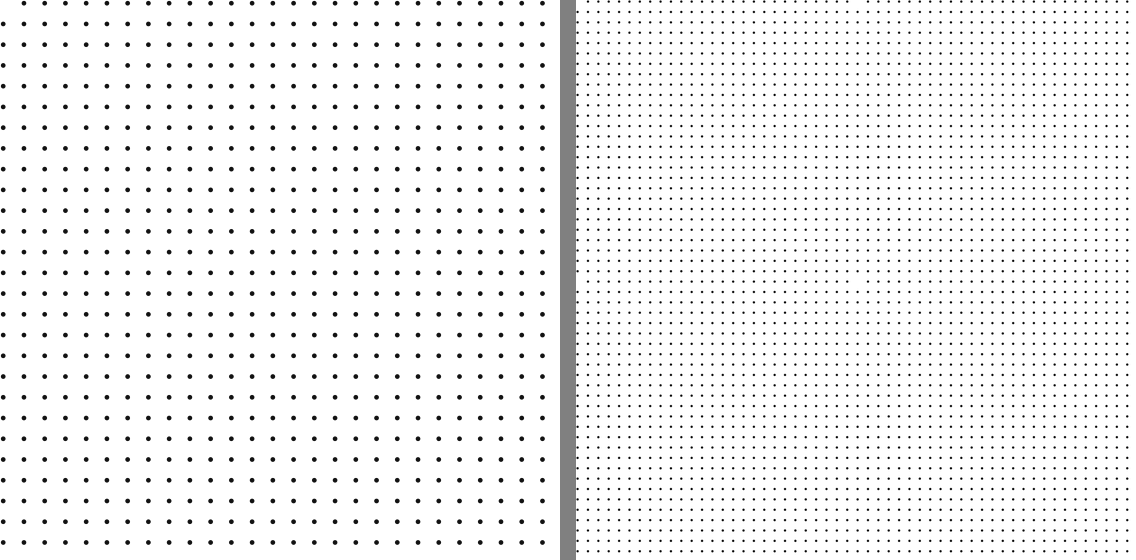
Left: one tile. Right: repeated 2 by 2.
Write a WebGL 2 fragment shader that draws this pattern.

```glsl
#version 300 es
precision highp float;
// Square grid of small near-black dots on white, with one dot left out in the
// top left corner. Each point is folded into its grid cell, then a circle
// distance function with a soft edge gives the ink coverage.

#define REPEATS 27.0              // dots across and down
#define FIRST_DOT vec2(0.155)     // first dot from the top left, in cells
#define DOT_RADIUS 0.112          // in cells
#define EDGE_SOFTNESS 0.65        // half width of the edge, in pixels
#define MISSING_DOT vec2(0.0)     // column and row of the empty cell
#define PAPER_COLOR vec3(1.0)
#define INK_COLOR vec3(0.07)

uniform vec2 u_resolution;
out vec4 fragColor;

float circleDistance(vec2 p, float radius) {
    return length(p) - radius;
}

void main() {
    // Canvas units, with rows counted downward from the top
    vec2 uv = gl_FragCoord.xy / u_resolution;
    uv.y = 1.0 - uv.y;

    // Cells centred on the dots; indices wrap at the canvas edges
    vec2 grid = uv * REPEATS - FIRST_DOT + 0.5;
    vec2 cell = mod(floor(grid), REPEATS);
    vec2 local = fract(grid) - 0.5;

    // Smooth dot edge, about one pixel wide at any size
    float edge = EDGE_SOFTNESS * REPEATS / min(u_resolution.x, u_resolution.y);
    float ink = 1.0 - smoothstep(-edge, edge, circleDistance(local, DOT_RADIUS));

    // Leave the chosen cell empty
    vec2 cellOffset = abs(cell - MISSING_DOT);
    ink *= step(0.5, max(cellOffset.x, cellOffset.y));

    fragColor = vec4(mix(PAPER_COLOR, INK_COLOR, ink), 1.0);
}
```
